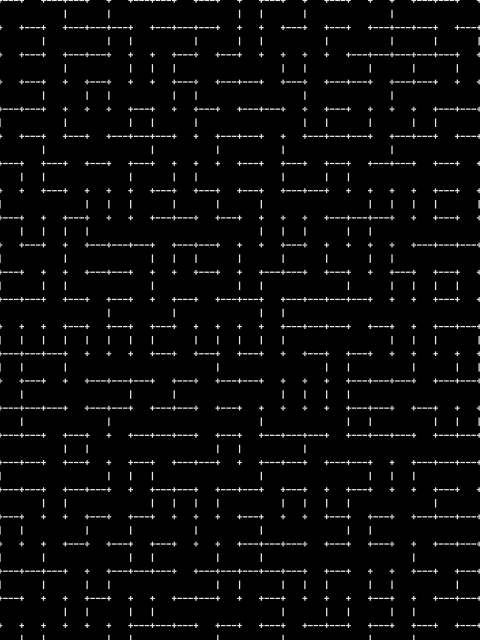
Reproduce this pattern procedurally as a Shadertoy shader.

```glsl
// Draws a maze of plus-sign corners joined by dashed rows and short upright bars.

float hash(vec2 p) {
    return fract(sin(dot(p, vec2(127.1, 311.7))) * 43758.5453);
}

// Each corner leans one wall toward a random neighbour, sideways more often.
vec2 lean(vec2 node) {
    float h = hash(node + 3.0);
    if (h < 0.3) return vec2(1, 0);
    if (h < 0.6) return vec2(-1, 0);
    return h < 0.8 ? vec2(0, 1) : vec2(0, -1);
}

// A wall stands if either of its end corners leans along it.
float wall(vec2 node, vec2 dir) {
    return lean(node) == dir || lean(node + dir) == -dir ? 1.0 : 0.0;
}

// Share of a pixel covered by a box centred on the origin.
float box(vec2 d, vec2 halfSize, float pixel) {
    vec2 overlap = min(d + 0.5 * pixel, halfSize) - max(d - 0.5 * pixel, -halfSize);
    overlap = clamp(overlap / pixel, 0.0, 1.0);
    return overlap.x * overlap.y;
}

void mainImage(out vec4 fragColor, in vec2 fragCoord) {
    // Cell units, counted down from the top left corner.
    float pixel = 22.04 / iResolution.x;
    vec2 p = vec2(fragCoord.x, iResolution.y - fragCoord.y) * pixel - vec2(0.0, 0.02);
    vec2 pitch = vec2(1.0, 1.248);
    vec2 grid = p / pitch;
    vec2 node = floor(grid + 0.5);
    vec2 fromNode = p - node * pitch;
    float stroke = 0.029;

    // Plus sign on every corner.
    float ink = max(box(fromNode, vec2(0.105, stroke), pixel),
                    box(fromNode, vec2(stroke, 0.108), pixel));

    // Three dashes along each horizontal wall.
    float slot = floor(p.x * 4.0 + 0.5);
    if (mod(slot, 4.0) > 0.5) {
        vec2 fromDash = vec2(p.x - slot * 0.25, fromNode.y);
        float dash = box(fromDash, vec2(0.106, stroke), pixel);
        ink = max(ink, dash * wall(vec2(floor(grid.x), node.y), vec2(1, 0)));
    }

    // One bar halfway down each vertical wall.
    float band = floor(grid.y);
    vec2 fromBar = vec2(fromNode.x, p.y - (band + 0.5) * pitch.y);
    float bar = box(fromBar, vec2(stroke, 0.195), pixel);
    ink = max(ink, bar * wall(vec2(node.x, band), vec2(0, 1)));

    fragColor = vec4(vec3(0.9 * ink), 1.0);
}
```
